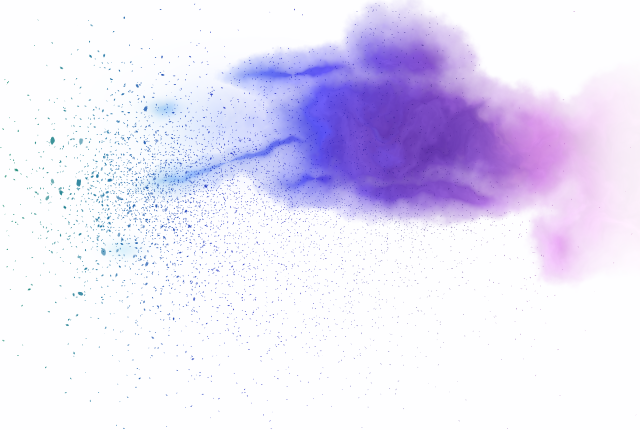
This background is drawn by a Shadertoy shader. Its source:

```glsl
// A burst of coloured powder on white: teal specks, blue, violet and pink smoke.
// Warped ellipses blend into the cloud, layered noise gives it folds,
// and jittered grids of several sizes scatter the flying grains.

const float ASPECT = 1.488;
const vec3 PAPER = vec3(0.995, 0.995, 1.0);
const vec3 CORE = vec3(0.40, 0.22, 0.69);
const float BLEND = 0.035;        // softness where lobes join
const float EDGE_WARP = 0.075;    // raggedness of the outline
const float STOP_SPACING = 0.25;  // distance between pigment stops
const int GRAIN_LAYERS = 5;

// Pigment from left to right
const vec3 PIGMENT[7] = vec3[7](
    vec3(0.30, 0.86, 0.78), vec3(0.36, 0.79, 0.91), vec3(0.43, 0.57, 0.97),
    vec3(0.34, 0.31, 0.94), vec3(0.50, 0.29, 0.79), vec3(0.84, 0.55, 0.90),
    vec3(0.97, 0.82, 0.94));

// Cloud lobes: centre, then radii
const vec4 LOBES[9] = vec4[9](
    vec4(0.91, 0.69, 0.31, 0.19), vec4(0.94, 0.87, 0.17, 0.13),
    vec4(0.68, 0.82, 0.18, 0.065), vec4(0.54, 0.625, 0.25, 0.05),
    vec4(0.73, 0.585, 0.14, 0.075), vec4(1.00, 0.56, 0.22, 0.09),
    vec4(1.22, 0.66, 0.24, 0.14), vec4(1.45, 0.60, 0.19, 0.25),
    vec4(1.32, 0.43, 0.09, 0.09));

float hash(vec2 p) {
    vec3 q = fract(vec3(p.xyx) * 0.1031);
    q += dot(q, q.yzx + 33.33);
    return fract((q.x + q.y) * q.z);
}

float noise(vec2 p) {
    vec2 i = floor(p), f = fract(p);
    f = f * f * (3.0 - 2.0 * f);
    return mix(mix(hash(i), hash(i + vec2(1, 0)), f.x),
               mix(hash(i + vec2(0, 1)), hash(i + 1.0), f.x), f.y);
}

float fbm(vec2 p) {
    float sum = 0.0, amp = 0.5;
    for (int i = 0; i < 5; i++) {
        sum += amp * noise(p);
        p = mat2(1.6, 1.2, -1.2, 1.6) * p + 7.3;
        amp *= 0.5;
    }
    return sum;
}

vec3 pigmentAt(float x) {
    vec3 c = PIGMENT[0];
    for (int i = 1; i < 7; i++)
        c = mix(c, PIGMENT[i], clamp(x / STOP_SPACING - float(i - 1), 0.0, 1.0));
    return c;
}

float glow(vec2 p, vec2 centre, vec2 radii) {
    vec2 q = (p - centre) / radii;
    return exp(-dot(q, q));
}

float ellipse(vec2 p, vec2 r) {
    float k = length(p / r);
    return k * (k - 1.0) / max(length(p / (r * r)), 0.001);
}

// Signed distance to the whole cloud
float cloudDistance(vec2 p) {
    float d = 1.0;
    for (int i = 0; i < 9; i++) {
        vec2 q = p - LOBES[i].xy;
        if (i == 3) q.y -= 0.22 * q.x;  // the left streak rises to the right
        float e = ellipse(q, LOBES[i].zw);
        float h = max(BLEND - abs(d - e), 0.0) / BLEND;
        d = min(d, e) - h * h * BLEND * 0.25;
    }
    return d;
}

// Coverage of one layer of grains
float grains(vec2 p, float cell, float chance, float size, float seed, float px) {
    vec2 id = floor(p / cell) + seed * 71.0;
    if (hash(id) > chance) return 0.0;
    float roll = hash(id + 5.7);
    float r = size * mix(0.35, 1.0, roll * roll);
    vec2 jitter = vec2(hash(id + 13.1), hash(id + 29.5)) - 0.5;
    vec2 q = (fract(p / cell) - 0.5) * cell - jitter * (cell - 2.8 * r);
    float a = 6.2832 * hash(id + 41.9);
    q = mat2(cos(a), sin(a), -sin(a), cos(a)) * q * vec2(0.8, 1.3);
    float wobble = r * 0.35 * (noise(q / r * 1.5 + id) - 0.5);
    float cover = smoothstep(px, -px, length(q) - r + wobble);
    return cover * mix(0.6, 1.0, hash(id + 3.3));
}

void mainImage(out vec4 fragColor, in vec2 fragCoord) {
    vec2 p = fragCoord / iResolution.xy * vec2(ASPECT, 1.0);
    float px = 0.8 / iResolution.y;
    vec3 pigment = pigmentAt(p.x);

    // Ragged outline and inner folds
    vec2 warp = vec2(fbm(p * 9.0), fbm(p * 9.0 + 31.0)) - 0.48;
    float d = cloudDistance(p + EDGE_WARP * warp) + 0.035 * (fbm(p * 32.0) - 0.48);
    float folds = fbm(p * vec2(6.0, 8.0) + 3.0 * warp + 11.0);
    float wisps = fbm(p * 22.0 + 5.0 * warp);

    // Smoke density: thin at the rim and at both ends
    float rim = smoothstep(0.012, -0.022, d);
    float body = 0.30 + 0.68 * smoothstep(0.0, 0.12, -d);
    float ends = mix(0.6, 1.0, smoothstep(0.35, 0.68, p.x))
               * mix(1.0, 0.28, smoothstep(1.25, 1.47, p.x));
    float smoke = rim * body * ends * (0.72 + 0.36 * folds + 0.32 * wisps);
    smoke *= 1.0 - 0.45 * glow(p, vec2(0.94, 0.98), vec2(0.22, 0.10));
    float haze = 0.30 * glow(p, vec2(0.57, 0.71), vec2(0.17, 0.09))
               + 0.45 * glow(p, vec2(0.38, 0.748), vec2(0.035, 0.018))
               + 0.20 * glow(p, vec2(0.29, 0.42), vec2(0.04, 0.02));
    smoke = clamp(max(smoke, haze * (0.5 + wisps)), 0.0, 1.0);

    float core = glow(p, vec2(0.97, 0.67), vec2(0.20, 0.14));
    vec3 powder = mix(pigment, CORE, core * smoothstep(0.25, 0.65, folds));
    powder += 0.16 * (wisps - 0.48) + 0.12 * (folds - 0.48);
    vec3 colour = mix(PAPER, powder, smoke);

    // Grains: large at the left, fine dust below the cloud
    float spray = glow(p, vec2(0.41, 0.56), vec2(0.23, 0.20));
    float fall = glow(p, vec2(0.70, 0.40), vec2(0.34, 0.24));
    float fringe = exp(-abs(d) * 28.0) * smoothstep(0.75, 0.5, p.y)
                 * smoothstep(1.3, 1.1, p.x);
    float dust = 0.0;
    for (int i = 0; i < GRAIN_LAYERS; i++) {
        float k = float(i);
        float cell = 0.0065 * pow(1.5, k);
        float left = smoothstep(0.75, 0.18, p.x);
        float chance = spray * mix(0.30, 0.42, left)
                     + (fall * 0.20 + fringe * 0.40) / (1.0 + k * k)
                     + rim * 0.10 * smoothstep(1.25, 0.8, p.x);
        float size = cell * mix(0.16, 0.24, left) / (1.0 + 0.45 * k * (1.0 - left));
        dust = max(dust, grains(p, cell, chance, size, k + 1.0, px));
    }
    vec3 grainColour = 0.82 * pigment * pigment * pigment;
    colour = mix(colour, grainColour, dust * mix(0.9, 0.5, smoothstep(0.4, 1.0, p.x)));

    fragColor = vec4(clamp(colour, 0.0, 1.0), 1.0);
}
```
